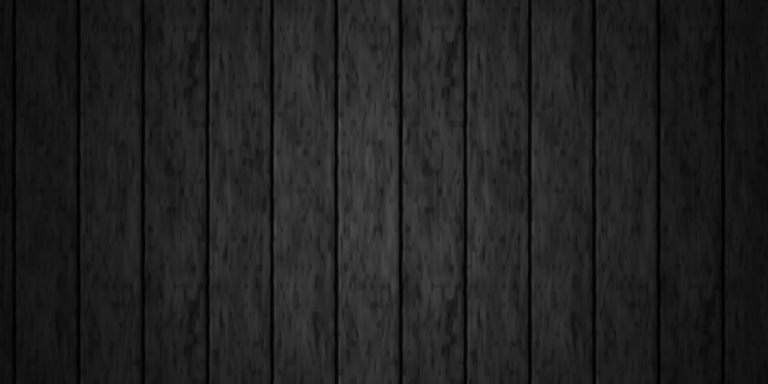
This texture is drawn by a WebGL 1 fragment shader. Its source:

```glsl
precision highp float;
uniform vec2 u_resolution;

float hash(vec2 p) {
  vec3 q = fract(vec3(p.xyx) * vec3(0.1031, 0.1030, 0.0973));
  q += dot(q, q.yzx + 33.33);
  return fract((q.x + q.y) * q.z);
}

// Value noise that wraps once per tile; cells holds whole numbers
float tileNoise(vec2 t, vec2 cells) {
  vec2 p = t * cells;
  vec2 i = floor(p);
  vec2 f = fract(p);
  f = f * f * (3.0 - 2.0 * f);
  vec2 a = mod(i, cells);
  vec2 b = mod(i + 1.0, cells);
  vec2 seed = cells * 1.7;
  return mix(mix(hash(a + seed), hash(vec2(b.x, a.y) + seed), f.x),
             mix(hash(vec2(a.x, b.y) + seed), hash(b + seed), f.x), f.y);
}

// Soft elliptical patch, repeated with the tile
float patchMask(vec2 t, vec2 center, vec2 size) {
  vec2 d = (fract(t - center + 0.5) - 0.5) / size;
  return exp(-dot(d, d));
}

// Relative brightness of the grain
float woodGrain(vec2 t) {
  float bend = tileNoise(t, vec2(12.0, 5.0)) - 0.5;
  vec2 g = t + vec2(0.022 * bend, 0.0);

  float broad = tileNoise(g, vec2(22.0, 3.0)) - 0.5;
  float streaks = tileNoise(g, vec2(46.0, 8.0)) - 0.5;
  float fibers = tileNoise(g, vec2(88.0, 19.0)) - 0.5;
  float pores = smoothstep(0.6, 0.9, tileNoise(g + 0.37, vec2(74.0, 27.0)));
  float wood = 1.0 + 0.24 * broad + 0.28 * streaks + 0.34 * fibers - 0.26 * pores;

  // Dark ragged wear, mostly along the right of the third plank
  float wear = patchMask(t, vec2(0.70, 0.86), vec2(0.035, 0.13))
             + 0.8 * patchMask(t, vec2(0.69, 0.66), vec2(0.025, 0.08))
             + 0.7 * patchMask(t, vec2(0.28, 0.17), vec2(0.028, 0.15))
             + 0.6 * patchMask(t, vec2(0.79, 0.62), vec2(0.025, 0.06));
  float ragged = smoothstep(0.38, 0.68, tileNoise(g, vec2(38.0, 22.0)));
  wood -= 0.5 * min(wear, 1.0) * ragged;

  // Pale streaks near the edge of the fourth plank
  float pale = patchMask(t, vec2(0.955, 0.78), vec2(0.022, 0.16));
  return wood + 0.3 * pale * smoothstep(0.3, 0.7, streaks + 0.5);
}

void main() {
  vec2 uv = gl_FragCoord.xy / u_resolution;
  vec2 p = gl_FragCoord.xy / u_resolution.y;

  // Square tile of four planks, hung from the top edge
  vec2 t = (p - vec2(0.037, 1.0)) / 0.6713;
  float across = t.x * 4.0;
  float plank = mod(floor(across), 4.0);
  float x = fract(across);
  float tone = 0.96 + 0.1 * hash(vec2(plank, 7.0));
  float wood = max(woodGrain(t), 0.1) * tone;

  // Grooves with a shaded left lip and a thin lit right lip
  float seam = x - step(0.5, x);
  float wobble = 0.012 * (tileNoise(t, vec2(4.0, 24.0)) - 0.5);
  float groove = 1.0 - smoothstep(0.012, 0.042, abs(seam + wobble));
  float shade = smoothstep(-0.13, -0.01, seam) * step(seam, 0.0);
  float lip = smoothstep(0.025, 0.05, seam) * (1.0 - smoothstep(0.05, 0.09, seam));
  wood *= (1.0 - 0.28 * shade) * (1.0 + 0.16 * lip);
  wood *= 1.0 - 0.86 * groove;

  // Light falls off from the center
  float radius = length((uv - 0.5) * vec2(2.0, 0.95));
  float light = mix(0.215, 0.07, smoothstep(0.0, 1.15, radius));

  gl_FragColor = vec4(vec3(light * wood), 1.0);
}
```
